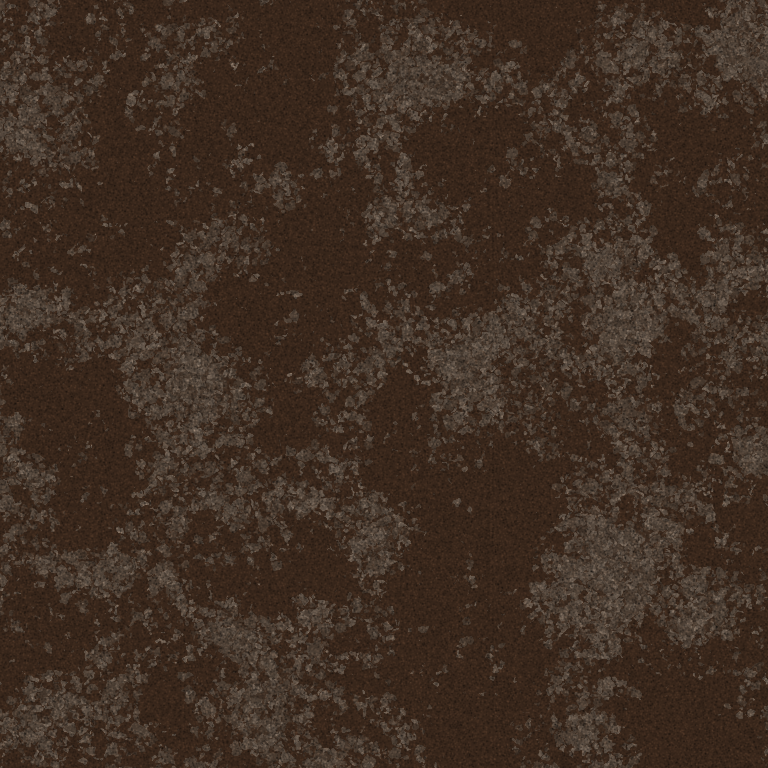
Write a Shadertoy shader that draws this texture.

```glsl
// Dark brown weathered surface with clustered, ragged grey-brown flakes and fine grain.

const vec3 BASE_BROWN = vec3(0.218, 0.149, 0.104);
const vec3 DULL_FLAKE = vec3(0.268, 0.218, 0.177);
const vec3 PALE_FLAKE = vec3(0.415, 0.365, 0.320);

const float CLOUD_SCALE  = 6.5;    // clusters across the canvas
const float CLOUD_DECAY  = 0.74;   // weight of each finer cloud layer
const float FLAKE_SCALE  = 76.0;   // broadest flakes across the canvas
const float FLAKE_SHRINK = 1.5;    // size ratio between flake layers
const int   FLAKE_LAYERS = 3;
const float FLAKE_RADIUS = 0.54;   // in flake cells
const float EDGE_SOFT    = 0.0008; // in canvas units
const float RAGGEDNESS   = 0.0042; // in canvas units
const float GRAIN_SCALE  = 430.0;
const float GRAIN_AMOUNT = 0.29;

vec3 hash3(vec2 p) {
    vec3 q = fract(p.xyx * vec3(0.1031, 0.1030, 0.0973));
    q += dot(q, q.yxz + 33.33);
    return fract((q.xxy + q.yzz) * q.zyx);
}

// Cellular noise: one signed round bump per cell, roughly -1 to 1.
float bumps(vec2 p) {
    vec2 cell = floor(p);
    float sum = 0.0;
    for (int y = -1; y <= 1; y++)
    for (int x = -1; x <= 1; x++) {
        vec2 id = cell + vec2(x, y);
        vec3 h = hash3(id + 71.0);
        vec2 d = p - id - h.xy;
        float k = max(0.0, 1.0 - dot(d, d));
        sum += (2.0 * h.z - 1.0) * k * k * k;
    }
    return sum;
}

// Layered bumps that gather the flakes into clusters.
float clouds(vec2 p) {
    const mat2 TURN = mat2(0.8, 0.6, -0.6, 0.8);
    float sum = 0.0, weight = 0.9;
    for (int i = 0; i < 4; i++) {
        sum += weight * bumps(p);
        p = TURN * p * 2.03 + 17.3;
        weight *= CLOUD_DECAY;
    }
    return sum;
}

// Small displacement that frays the flake outlines.
vec2 fray(vec2 p) {
    vec2 coarse = vec2(bumps(p * 115.0), bumps(p * 115.0 + 40.5));
    vec2 fine = vec2(bumps(p * 240.0 + 9.0), bumps(p * 240.0 + 63.5));
    return coarse + 0.7 * fine;
}

// Scattered flakes: x is coverage, y is the tone of the top flake.
vec2 flakes(vec2 p, float density, float soft) {
    vec2 cell = floor(p);
    float cover = 0.0, tone = 0.0;
    for (int y = -1; y <= 1; y++)
    for (int x = -1; x <= 1; x++) {
        vec2 id = cell + vec2(x, y);
        vec3 h = hash3(id + 13.0);
        float shade = fract(h.z * 57.0 + h.x * 31.0);
        float radius = FLAKE_RADIUS * mix(0.65, 1.15, shade)
                     * smoothstep(0.0, 0.14, density - h.z);
        float gap = length(p - id - h.xy) - radius;
        float k = (1.0 - smoothstep(-soft, soft, gap)) * step(0.001, radius);
        tone = mix(tone, shade, k);
        cover = max(cover, k);
    }
    return vec2(cover, tone);
}

void mainImage(out vec4 fragColor, in vec2 fragCoord) {
    vec2 uv = fragCoord / iResolution.y;
    float cloud = clouds(uv * CLOUD_SCALE + 5.0);
    float density = 0.04 + 0.9 * pow(smoothstep(-1.0, 1.1, cloud), 1.6);
    vec2 frayed = uv + RAGGEDNESS * fray(uv);
    float grain = bumps(uv * GRAIN_SCALE);

    // Dusty haze in the thick of each cluster
    float haze = smoothstep(0.3, 1.2, cloud);
    vec3 color = mix(BASE_BROWN, DULL_FLAKE, 0.7 * haze);

    // Flakes, from broad and dull to small and pale
    float scale = FLAKE_SCALE;
    float covered = 0.0;
    for (int i = 0; i < FLAKE_LAYERS; i++) {
        float level = float(i) / float(FLAKE_LAYERS - 1);
        vec2 flake = flakes(frayed * scale + 31.0 * float(i), density, EDGE_SOFT * scale);
        float paleness = flake.y * mix(0.25, 0.85, level);
        vec3 flakeColor = mix(DULL_FLAKE, PALE_FLAKE, paleness);
        color = mix(color, flakeColor, flake.x * mix(0.6, 0.9, flake.y));
        covered = max(covered, flake.x);
        scale *= FLAKE_SHRINK;
    }

    // Fine grain over everything, a little rougher on the flakes
    color *= 1.0 + GRAIN_AMOUNT * mix(0.9, 1.15, covered) * grain;
    fragColor = vec4(color, 1.0);
}
```
